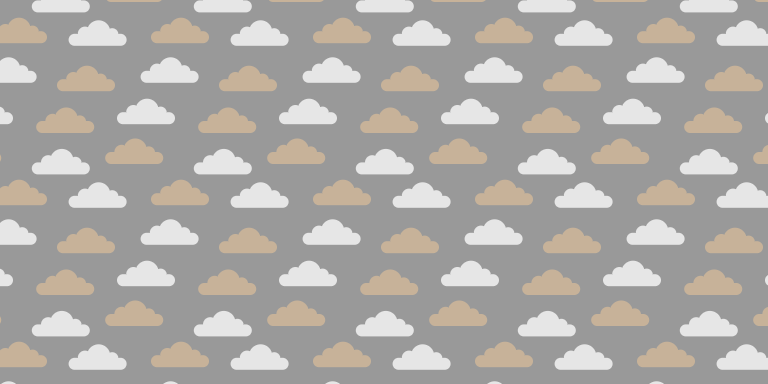
Reproduce this pattern procedurally as a Shadertoy shader.

```glsl
#define CANVAS_UNITS 384.0   // design units in the canvas height
#define TILE 162.0           // side of the square repeat
#define BASE_HALF 23.0       // half length of the flat cloud base
#define BASE_RADIUS 6.0
#define SKY vec3(0.60)
#define WHITE vec3(0.90)
#define TAN vec3(0.78, 0.70, 0.60)

// Eight clouds per tile: base centre, y down; tan and white alternate
const vec2 CLOUDS[8] = vec2[8](
    vec2( 18.0,  43.2), vec2( 97.6,  45.8),
    vec2( 86.0,  91.2), vec2(169.6,  82.8),
    vec2( 65.2, 133.0), vec2(146.0, 124.2),
    vec2(134.2, 164.0), vec2( 60.8, 174.4));

float circle(vec2 p, vec2 centre, float radius) {
    return length(p - centre) - radius;
}

// Rounded base with three puffs; origin at the middle of the base, y up
float cloud(vec2 p) {
    vec2 onBase = vec2(clamp(p.x, -BASE_HALF, BASE_HALF), BASE_RADIUS);
    float d = circle(p, onBase, BASE_RADIUS);
    d = min(d, circle(p, vec2(1.0, 13.8), 11.7));
    d = min(d, circle(p, vec2(-12.6, 12.0), 7.2));
    return min(d, circle(p, vec2(14.6, 11.4), 6.2));
}

void mainImage(out vec4 fragColor, in vec2 fragCoord) {
    float pixel = CANVAS_UNITS / iResolution.y;
    vec2 p = vec2(fragCoord.x, iResolution.y - fragCoord.y) * pixel;

    vec3 color = SKY;
    for (int i = 0; i < 8; i++) {
        // Wrap around each cloud so it crosses tile borders seamlessly
        vec2 q = mod(p - CLOUDS[i] + 0.5 * TILE, TILE) - 0.5 * TILE;
        float d = cloud(vec2(q.x, -q.y));
        float coverage = clamp(0.5 - d / pixel, 0.0, 1.0);
        color = mix(color, i % 2 == 0 ? TAN : WHITE, coverage);
    }
    fragColor = vec4(color, 1.0);
}
```
